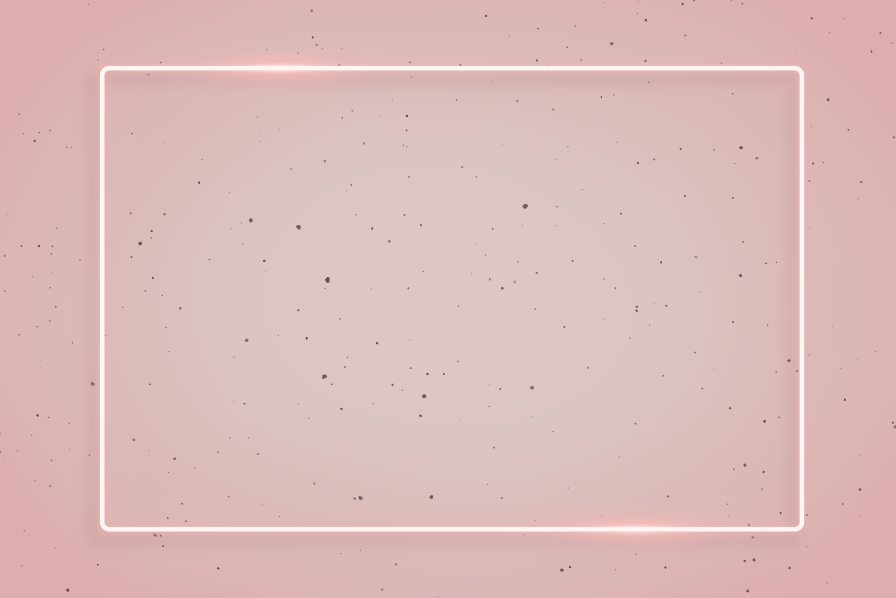
This background is drawn by a WebGL 1 fragment shader. Its source:

```glsl
precision highp float;
// Dusty pink speckled wall with a glowing rounded neon frame and two light flares.

uniform vec2 u_resolution;

const vec3 PALE = vec3(0.862, 0.780, 0.776);
const vec3 DUSTY = vec3(0.852, 0.722, 0.714);
const vec3 ROSE = vec3(0.868, 0.682, 0.684);
const vec3 SHADOW = vec3(0.70, 0.53, 0.54);
const vec3 GLOW = vec3(0.98, 0.73, 0.72);
const vec3 NEON = vec3(1.0, 0.965, 0.955);
const vec3 SPECK = vec3(0.30, 0.19, 0.21);

const vec2 FRAME_CENTER = vec2(0.0068, 0.0005);
const vec2 FRAME_HALF = vec2(0.585, 0.3855);
const float FRAME_RADIUS = 0.012;
const float TUBE_HALF_WIDTH = 0.0038;

vec2 hash2(vec2 p) {
  vec3 q = fract(p.xyx * vec3(0.1031, 0.1030, 0.0973));
  q += dot(q, q.yzx + 33.33);
  return fract((q.xx + q.yz) * q.zy);
}

float gradientDot(vec2 cell, vec2 offset) {
  return dot(hash2(cell + 40.0) * 2.0 - 1.0, offset);
}

float gradientNoise(vec2 p) {
  vec2 i = floor(p);
  vec2 f = fract(p);
  vec2 w = f * f * f * (f * (f * 6.0 - 15.0) + 10.0);
  vec2 e = vec2(0.0, 1.0);
  float low = mix(gradientDot(i, f), gradientDot(i + e.yx, f - e.yx), w.x);
  float high = mix(gradientDot(i + e.xy, f - e.xy), gradientDot(i + e.yy, f - e.yy), w.x);
  return mix(low, high, w.y);
}

float roundedBox(vec2 p, vec2 halfSize, float radius) {
  vec2 q = abs(p) - halfSize + radius;
  return length(max(q, 0.0)) + min(max(q.x, q.y), 0.0) - radius;
}

// Distance to the outline of the frame
float frameLine(vec2 p) {
  return abs(roundedBox(p - FRAME_CENTER, FRAME_HALF, FRAME_RADIUS));
}

float gaussian(float d, float width) {
  return exp(-d * d / (width * width));
}

vec3 wall(vec2 p) {
  float r = length(p / vec2(0.75, 0.53)) + 0.07 * gradientNoise(p * 3.0);
  vec3 color = mix(PALE, DUSTY, smoothstep(0.25, 0.98, r));
  return mix(color, ROSE, smoothstep(0.85, 1.25, r));
}

// One jittered, irregular speck in some cells of a grid
float specks(vec2 p, float cellSize, float chance, float radius, float seed, float pixel) {
  vec2 grid = p / cellSize + 60.0;
  vec2 cell = floor(grid);
  vec2 spot = hash2(cell + seed);
  vec2 traits = hash2(cell + seed + 17.0);
  float cluster = 1.0 + 1.6 * gradientNoise(cell * cellSize * 6.0 + seed);
  float present = step(traits.x, chance * cluster);
  vec2 d = (fract(grid) - mix(vec2(0.2), vec2(0.8), spot)) * cellSize;
  float size = radius * mix(0.5, 1.2, traits.y * traits.y);
  float ragged = length(d) + size * 0.8 * gradientNoise(p / size * 0.8);
  float cover = 1.0 - smoothstep(size - 0.6 * pixel, size + 0.6 * pixel, ragged);
  return present * cover * mix(0.4, 0.95, traits.y);
}

// Wide halo in x, bright core in y
vec2 flare(vec2 p, vec2 center) {
  vec2 d = p - center;
  float halo = exp(-dot(d / vec2(0.12, 0.024), d / vec2(0.12, 0.024)));
  float core = exp(-dot(d / vec2(0.065, 0.006), d / vec2(0.065, 0.006)));
  return vec2(halo, core);
}

void main() {
  float pixel = 1.0 / u_resolution.y;
  vec2 p = (gl_FragCoord.xy - 0.5 * u_resolution) * pixel;
  vec3 color = wall(p);

  // Soft shadow cast down and to the left
  float shadow = gaussian(frameLine(p + vec2(0.013, 0.016)), 0.018);
  color = mix(color, SHADOW, 0.22 * shadow);

  // Specks from fine dust to sparse grains
  float dust = 0.0;
  for (int i = 0; i < 3; i++) {
    float k = float(i);
    float layer = specks(p, 0.027 + 0.032 * k, 0.13 - 0.025 * k,
                         0.0017 + 0.0011 * k, 23.0 * k + 5.0, pixel);
    dust = max(dust, layer);
  }
  color = mix(color, SPECK, 0.85 * dust);

  // Neon tube, its glow and the two flares
  float d = frameLine(p);
  vec2 light = flare(p, FRAME_CENTER + vec2(-0.288, FRAME_HALF.y))
             + flare(p, FRAME_CENTER + vec2(0.307, -FRAME_HALF.y));
  color = mix(color, GLOW, 0.55 * exp(-d / 0.009));
  color = mix(color, GLOW, 0.75 * min(light.x, 1.0));
  float tube = 1.0 - smoothstep(TUBE_HALF_WIDTH - 0.6 * pixel, TUBE_HALF_WIDTH + 0.6 * pixel, d);
  color = mix(color, NEON, max(tube, 0.9 * min(light.y, 1.0)));

  gl_FragColor = vec4(color, 1.0);
}
```
